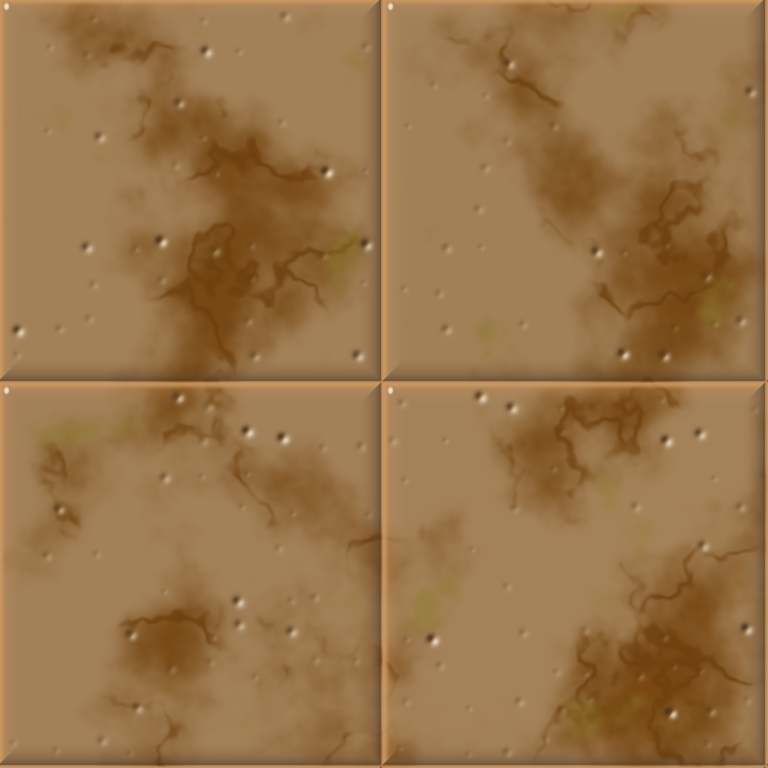
A WebGL 1 fragment shader for this texture:

```glsl
precision highp float;
// Two by two bevelled stone tiles with rusty stains, thin veins, moss and small pits.
uniform vec2 u_resolution;

const float TILES = 2.0;
const float PITS_PER_TILE = 10.0;
const vec3 STONE = vec3(0.645, 0.51, 0.35);
const vec3 RUST = vec3(0.47, 0.285, 0.075);
const vec3 VEIN = vec3(0.43, 0.245, 0.05);
const vec3 MOSS = vec3(0.56, 0.48, 0.18);
const vec3 RIM = vec3(0.82, 0.61, 0.39);
const vec3 SHADOW = vec3(0.29, 0.20, 0.11);
const vec3 GLINT = vec3(0.96, 0.92, 0.85);

vec2 hash2(vec2 p) {
  vec3 h = fract(vec3(p.xyx) * vec3(0.1031, 0.1030, 0.0973));
  h += dot(h, h.yzx + 33.33);
  return fract((h.xx + h.yz) * h.zy);
}

float gradientDot(vec2 cell, vec2 offset) {
  float angle = 6.2832 * hash2(cell + 57.0).x;
  return dot(vec2(cos(angle), sin(angle)), offset);
}

float gradientNoise(vec2 p) {
  vec2 i = floor(p), f = fract(p);
  vec2 u = f * f * f * (f * (f * 6.0 - 15.0) + 10.0);
  vec2 e = vec2(1.0, 0.0);
  return mix(mix(gradientDot(i, f), gradientDot(i + e.xy, f - e.xy), u.x),
             mix(gradientDot(i + e.yx, f - e.yx), gradientDot(i + e.xx, f - e.xx), u.x), u.y);
}

float fbm(vec2 p) {
  float sum = 0.0, amplitude = 1.0;
  for (int i = 0; i < 5; i++) {
    sum += amplitude * gradientNoise(p);
    p = mat2(1.6, 1.2, -1.2, 1.6) * p + 17.3;
    amplitude *= 0.5;
  }
  return sum;
}

// Rust gathers in two broad upright bands broken up by noise.
float stainAmount(vec2 uv) {
  float sway = 0.08 * gradientNoise(uv * 2.5 + 4.0);
  float band = cos(6.2832 * (uv.x + sway - 0.28) / 0.57);
  return smoothstep(-0.12, 0.74, 0.25 * band + 0.9 * fbm(uv * 5.0 + 31.0));
}

vec3 stoneColor(vec2 uv) {
  float stain = stainAmount(uv);
  float ridge = abs(fbm(uv * 4.5 + 83.0));
  float vein = smoothstep(0.07, 0.0, ridge) * smoothstep(0.03, 0.6, stain);
  float moss = smoothstep(0.32, 0.8, fbm(uv * 8.0 + 140.0));
  vec3 color = mix(STONE, RUST, stain);
  color = mix(color, VEIN, 0.75 * vein);
  return mix(color, MOSS, 0.6 * moss);
}

// Signed relief of scattered dents: negative is shaded, positive is lit.
float pitRelief(vec2 p) {
  vec2 cell = floor(p);
  vec2 traits = hash2(cell + 211.0);
  vec2 center = 0.25 + 0.5 * hash2(cell + 19.0);
  float radius = mix(0.07, 0.12, traits.y);
  float strength = mix(0.25, 1.5, pow(traits.y, 5.0)) * step(traits.x, 0.32);
  vec2 d = (fract(p) - center) / radius;
  return strength * dot(d, vec2(0.8, -0.6)) * exp(-dot(d, d));
}

// Light from the upper left catches two sides and leaves two in shade.
vec3 bevel(vec3 color, vec2 q, float pixel) {
  float litDist = min(q.x, 1.0 - q.y);
  float shadeDist = min(1.0 - q.x, q.y);
  float d = min(litDist, shadeDist);
  float lit = smoothstep(-pixel, pixel, shadeDist - litDist);
  float slope = smoothstep(0.065, 0.0, d);
  float glow = 0.28 * slope + 0.55 * smoothstep(0.022, 0.006, d);
  float shade = 0.2 * slope + 0.5 * exp(-d / 0.012);
  vec3 sides = mix(mix(color, SHADOW, shade), mix(color, RIM, glow), lit);
  vec3 seam = mix(color, RIM, 0.2);
  return mix(seam, sides, smoothstep(0.0, 1.5 * pixel, d));
}

void main() {
  vec2 uv = gl_FragCoord.xy / u_resolution;
  vec2 p = uv * TILES + vec2(0.006, -0.006);
  vec2 q = fract(p);
  float pixel = TILES / min(u_resolution.x, u_resolution.y);

  // Stone, with a slight change of tone from tile to tile
  vec3 color = stoneColor(uv);
  color *= 0.98 + 0.03 * hash2(mod(floor(p), TILES) + 7.0).x;

  // Pits
  float relief = pitRelief(p * PITS_PER_TILE);
  color = mix(color, SHADOW, clamp(-1.6 * relief, 0.0, 0.85));
  color = mix(color, GLINT, clamp(1.3 * relief, 0.0, 0.9));

  // Raised edges and a glint in the upper left corner
  color = bevel(color, q, pixel);
  vec2 glintOffset = (q - vec2(0.023, 0.977)) * vec2(1.2, 0.9);
  float glint = smoothstep(0.011, 0.004, length(glintOffset));
  color = mix(color, GLINT, 0.85 * glint);

  gl_FragColor = vec4(color, 1.0);
}
```
